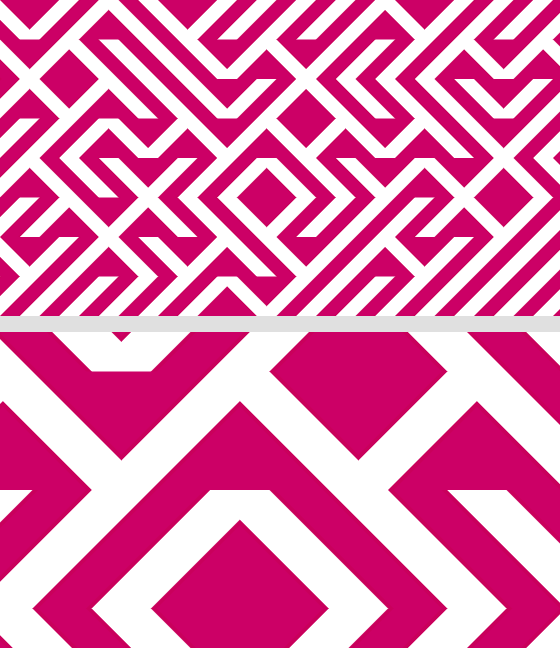
Top, the full canvas; bottom, a detail of the centre.
Reproduce this pattern procedurally as a WebGL 2 fragment shader.

```glsl
#version 300 es
precision highp float;
// Draws a random maze of thick white diagonal strokes on magenta.

uniform vec2 u_resolution;
out vec4 outColor;

const vec3 MAGENTA = vec3(0.80, 0.0, 0.40);
const vec3 RIM_MAGENTA = vec3(0.79, 0.0, 0.36);
const vec3 WHITE = vec3(1.0);

const float ROWS = 8.0;          // cells over the canvas height
const float COLUMN_SHIFT = 0.25; // part of a cell hidden at the left side
const float HALF_STROKE = 0.25;  // half the horizontal stroke width, in cells
const float RISING_SHARE = 0.6;  // share of strokes that lean right
const float RIM_WIDTH = 0.0042;  // darker rim along strokes, in canvas heights
const uint SEED = 29u;

// Integer hash of a cell, from 0 to 1
float hashCell(ivec2 cell) {
    uint h = uint(cell.x + 64) * 73856093u ^ uint(cell.y + 64) * 19349663u ^ SEED * 83492791u;
    h = (h ^ (h >> 16)) * 2146121005u;
    h = (h ^ (h >> 15)) * 2221713035u;
    h ^= h >> 16;
    return float(h >> 8) / 16777216.0;
}

// Distance in cells to the strokes of one row; strokes may lean into
// the neighbouring columns, so those are checked too
float strokeDistance(vec2 p, float row) {
    float height = p.y - row;
    float column = floor(p.x);
    float nearest = 10.0;
    for (int i = -1; i <= 1; i++) {
        float c = column + float(i);
        bool rising = hashCell(ivec2(int(c), int(row))) < RISING_SHARE;
        float center = c + (rising ? height : 1.0 - height);
        nearest = min(nearest, abs(p.x - center) - HALF_STROKE);
    }
    return nearest * inversesqrt(2.0);
}

// Smooth-edged colour of one row
vec3 rowColor(vec2 p, float row, float pixel) {
    float d = strokeDistance(p, row);
    float rim = clamp(0.5 - (d - RIM_WIDTH * ROWS) / pixel, 0.0, 1.0);
    float stroke = clamp(0.5 - d / pixel, 0.0, 1.0);
    return mix(mix(MAGENTA, RIM_MAGENTA, rim), WHITE, stroke);
}

void main() {
    float pixel = ROWS / u_resolution.y;
    vec2 p = gl_FragCoord.xy * pixel + vec2(COLUMN_SHIFT, 0.0);

    // Rows meet in flat cuts, smoothed over one pixel
    float border = floor(p.y + 0.5);
    float upper = clamp((p.y - border) / pixel + 0.5, 0.0, 1.0);
    vec3 color = mix(rowColor(p, border - 1.0, pixel), rowColor(p, border, pixel), upper);
    outColor = vec4(color, 1.0);
}
```
